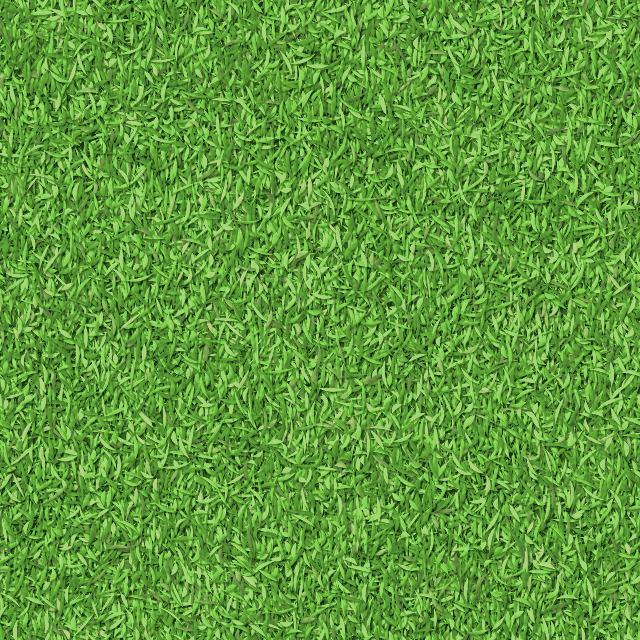
This texture is drawn by a Shadertoy shader. Its source:

```glsl
const float PI = 3.14159;
const int LAYERS = 15;
const int FINEST_GRID = 48;

vec3 hash3(ivec3 seed) {
    uvec3 v = uvec3(seed) * 1664525u + 1013904223u;
    v.x += v.y * v.z; v.y += v.z * v.x; v.z += v.x * v.y;
    v ^= v >> 16u;
    v.x += v.y * v.z; v.y += v.z * v.x; v.z += v.x * v.y;
    return vec3(v >> 8u) / 16777216.0;
}

ivec2 wrapCell(ivec2 cell, int period) {
    return (cell + period) % period;
}

// Periodic gradient noise, roughly -0.7 to 0.7
float cornerRamp(ivec2 cell, vec2 offset, int period) {
    float angle = 2.0 * PI * hash3(ivec3(wrapCell(cell, period), 900 + period)).x;
    return dot(vec2(cos(angle), sin(angle)), offset);
}

float gradientNoise(vec2 uv, int period) {
    vec2 p = uv * float(period);
    ivec2 cell = ivec2(floor(p));
    vec2 f = fract(p);
    vec2 u = f * f * f * (f * (f * 6.0 - 15.0) + 10.0);
    float low = mix(cornerRamp(cell, f, period),
                    cornerRamp(cell + ivec2(1, 0), f - vec2(1, 0), period), u.x);
    float high = mix(cornerRamp(cell + ivec2(0, 1), f - vec2(0, 1), period),
                     cornerRamp(cell + ivec2(1, 1), f - vec2(1, 1), period), u.x);
    return mix(low, high, u.y);
}

// Colour ramp from deep shade to sunlit tips
vec3 grassColor(float tone) {
    vec3 color = vec3(0.08, 0.17, 0.05);
    color = mix(color, vec3(0.19, 0.36, 0.11), smoothstep(0.03, 0.14, tone));
    color = mix(color, vec3(0.30, 0.52, 0.18), smoothstep(0.14, 0.32, tone));
    color = mix(color, vec3(0.37, 0.65, 0.20), smoothstep(0.32, 0.56, tone));
    color = mix(color, vec3(0.51, 0.83, 0.31), smoothstep(0.56, 0.79, tone));
    return mix(color, vec3(0.65, 0.84, 0.47), smoothstep(0.79, 0.97, tone));
}

// Blade space: x runs -1 to 1 along the blade, y is the offset from its curved spine
vec2 bladeSpace(vec2 p, float angle, float halfLength, float bend) {
    vec2 axis = vec2(cos(angle), sin(angle));
    float along = dot(p, axis) / halfLength;
    float across = dot(p, vec2(-axis.y, axis.x));
    return vec2(along, across - bend * (along * along - 0.3));
}

float bladeDistance(vec2 blade, float halfWidth) {
    return abs(blade.y) - halfWidth * (1.0 - blade.x * blade.x);
}

// Paints one blade and its shadow over surface = (tone, straw)
vec2 paintBlade(vec2 surface, vec2 p, ivec3 seed, float pixel, float dryness) {
    vec3 shape = hash3(seed);
    vec3 look = hash3(seed + ivec3(0, 0, 100));
    float angle = PI * shape.x + 0.36 * sin(2.0 * PI * shape.x);
    float halfLength = mix(0.28, 0.80, shape.y);
    float halfWidth = mix(0.125, 0.075, shape.y) * mix(0.75, 1.25, look.y);
    vec2 blade = bladeSpace(p, angle, halfLength, 0.36 * (shape.z - 0.5));

    // Soft shadow on the blades below
    vec2 shaded = bladeSpace(p + vec2(-0.05, 0.07), angle, halfLength * 1.1, 0.36 * (shape.z - 0.5));
    float shadow = 1.0 - smoothstep(-0.04, 0.10, bladeDistance(shaded, halfWidth));
    surface.x *= 1.0 - 0.45 * shadow;

    // Leaf with a lit side and a brighter tip
    float side = clamp(blade.y / halfWidth, -1.0, 1.0);
    float tone = mix(0.40, 1.06, look.x) + 0.11 * side + 0.09 * blade.x;
    float straw = step(0.91 - dryness, look.z);
    float cover = 1.0 - smoothstep(-0.5 * pixel, 0.5 * pixel, bladeDistance(blade, halfWidth));
    return mix(surface, vec2(tone, straw), cover);
}

vec2 paintLayer(vec2 surface, vec2 uv, int layer, float dryness) {
    int grid = FINEST_GRID - layer;
    vec2 p = uv * float(grid);
    ivec2 home = ivec2(floor(p));
    float pixel = float(grid) / iResolution.y;
    for (int y = -1; y <= 1; y++)
    for (int x = -1; x <= 1; x++) {
        ivec2 cell = home + ivec2(x, y);
        ivec3 seed = ivec3(wrapCell(cell, grid), layer);
        vec2 root = vec2(cell) + hash3(seed + ivec3(0, 0, 200)).xy;
        surface = paintBlade(surface, p - root, seed, pixel, dryness);
    }
    return surface;
}

void mainImage(out vec4 fragColor, in vec2 fragCoord) {
    vec2 uv = fragCoord / iResolution.xy;
    float patches = gradientNoise(uv, 7) + 0.6 * gradientNoise(uv, 17);
    float grain = gradientNoise(uv, 150);

    // Shaded ground, then blades from bottom to top
    vec2 surface = vec2(0.18, 0.0);
    for (int layer = 0; layer < LAYERS; layer++)
        surface = paintLayer(surface, uv, layer, 0.10 * patches);

    float tone = clamp(surface.x + 0.07 * patches + 0.16 * grain, 0.0, 1.0);
    vec3 straw = vec3(0.78, 0.84, 0.54) * mix(0.25, 1.0, tone);
    vec3 color = mix(grassColor(tone), straw, 0.55 * surface.y);
    fragColor = vec4(color, 1.0);
}
```
